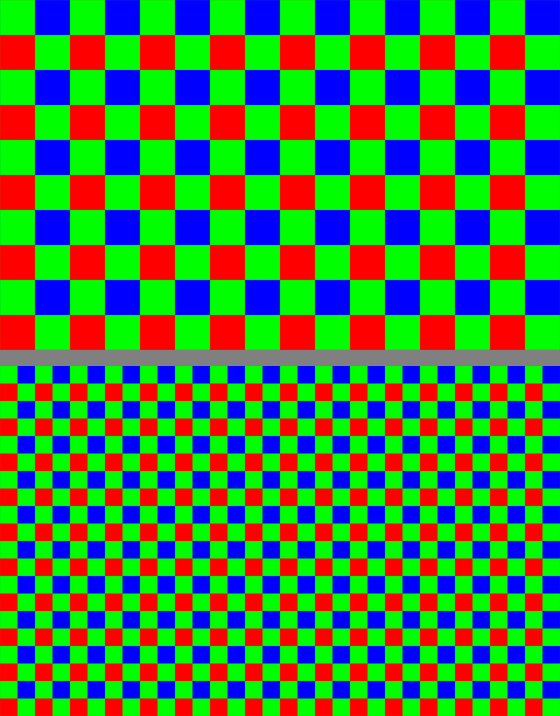
Top, the tile; bottom, the same tile 2 across and 2 down.
Write a Shadertoy shader that draws this pattern.

```glsl
// A mosaic of square cells in repeating two by two blocks:
// red and green on the lower row, green and blue on the upper row.
// A wrapped triangle wave gives each axis its smoothed odd-cell coverage.

const vec2 REPEATS = vec2(8.0, 5.0);   // blocks across and down
const float EDGE_WIDTH = 1.14;         // edge ramp, in output samples
const vec3 RED = vec3(1.0, 0.0, 0.0);
const vec3 GREEN = vec3(0.0, 1.0, 0.0);
const vec3 BLUE = vec3(0.0, 0.0, 1.0);

// Per axis: 0 in the first cell of a block, 1 in the second
vec2 oddCellCoverage(vec2 blockPos, vec2 ramp) {
    vec2 edgeDistance = 0.25 - abs(fract(blockPos - 0.25) - 0.5);
    return clamp(edgeDistance / ramp + 0.5, 0.0, 1.0);
}

void mainImage(out vec4 fragColor, in vec2 fragCoord) {
    vec2 blockPos = fragCoord / iResolution.xy * REPEATS;
    vec2 ramp = EDGE_WIDTH * REPEATS / iResolution.xy;
    vec2 odd = oddCellCoverage(blockPos, ramp);

    // Blend along each row, then between rows
    vec3 lowerRow = mix(RED, GREEN, odd.x);
    vec3 upperRow = mix(GREEN, BLUE, odd.x);
    fragColor = vec4(mix(lowerRow, upperRow, odd.y), 1.0);
}
```
